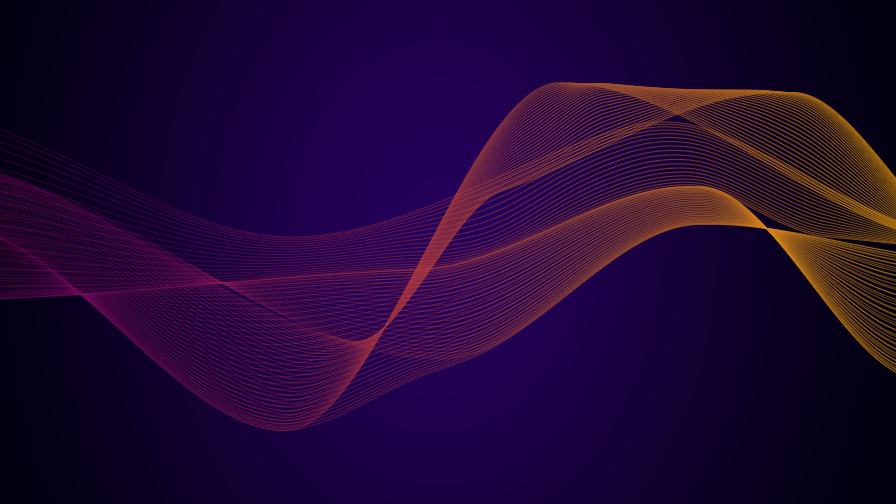
Give the GLSL for this background, as a Shadertoy shader.

```glsl
// Ribbons of fine threads twisting across a dark violet glow.
// Each ribbon blends between two edge curves built from smooth ramps;
// threads are drawn by slope-corrected distance and tinted from left to right.

#define THREAD_WIDTH 0.0021
#define OPACITY_LEFT 0.50
#define OPACITY_RIGHT 0.82
#define SHEERNESS 0.27
#define GLOW_CENTER vec2(0.870, 0.53)
#define GLOW_RADIUS 1.03
#define GLOW_COLOR vec3(0.142, 0.0, 0.35)
#define NIGHT_COLOR vec3(0.008, 0.0, 0.058)
#define MAGENTA vec3(0.55, 0.03, 0.42)
#define CORAL vec3(0.75, 0.24, 0.23)
#define AMBER vec3(0.82, 0.44, 0.14)
#define GOLD vec3(0.96, 0.63, 0.06)

// Edge curves: x holds two neighbouring positions, so the slope comes along.
vec2 ramp(float from, float to, vec2 x) {
    return smoothstep(from, to, x);
}

vec2 steepWave(vec2 x) {
    return 0.549 - 0.403 * ramp(-0.093, 0.567, x)
        + 0.690 * ramp(0.567, 1.111, x) - 0.324 * ramp(1.111, 1.944, x);
}

vec2 humpEdge(vec2 x) {
    return 0.676 - 0.363 * ramp(-0.139, 0.787, x)
        + 0.278 * ramp(0.694, 0.995, x) + 0.225 * ramp(0.833, 1.539, x)
        - 0.324 * ramp(1.574, 1.968, x);
}

vec2 middleRise(vec2 x) {
    return 0.405 + 0.0625 * ramp(-0.139, 0.972, x)
        + 0.162 * ramp(0.833, 1.366, x);
}

vec2 middleWave(vec2 x) {
    return middleRise(x) - 0.382 * ramp(1.389, 1.829, x);
}

vec2 lowerWave(vec2 x) {
    return 0.676 - 0.387 * ramp(-0.139, 0.868, x)
        + 0.266 * ramp(0.880, 1.389, x) - 0.069 * ramp(1.412, 1.921, x);
}

vec2 bottomWave(vec2 x) {
    return 0.549 - 0.403 * ramp(-0.093, 0.567, x)
        + 0.127 * ramp(0.556, 0.926, x) + 0.282 * ramp(0.856, 1.389, x)
        - 0.069 * ramp(1.412, 1.921, x);
}

vec2 veilTop(vec2 x) {
    return 0.780 - 0.250 * ramp(-0.185, 0.579, x)
        + 0.243 * ramp(0.579, 1.412, x) - 0.255 * ramp(1.250, 1.968, x);
}

vec2 veilBottom(vec2 x) {
    return middleRise(x) - 0.095 * ramp(1.366, 1.640, x)
        - 0.025 * ramp(1.550, 1.900, x);
}

// Bulges push the inner threads of a ribbon up or down.
vec2 crestBulge(vec2 x) {
    return 0.049 * ramp(1.05, 1.20, x) * (1.0 - ramp(1.50, 1.85, x));
}

vec2 veilBulge(vec2 x) {
    vec2 offset = (x - 0.98) / 0.13;
    return -0.027 * exp(-offset * offset);
}

// Share of the background left visible behind one ribbon of threads.
float ribbon(float y, vec2 edgeA, vec2 edgeB, vec2 bulge, int count,
             float stepX, float pixel, float opacity) {
    float visible = 1.0;
    float peak = opacity * min(1.0, THREAD_WIDTH / pixel);
    float reach = max(pixel, THREAD_WIDTH);
    for (int i = 0; i < count; i++) {
        float t = float(i) / float(count - 1);
        t = mix(t, smoothstep(0.0, 1.0, t), 0.5); // crowd threads at the edges
        vec2 thread = mix(edgeA, edgeB, t) + 4.0 * t * (1.0 - t) * bulge;
        float slope = (thread.y - thread.x) / stepX;
        float dist = abs(y - thread.x) * inversesqrt(1.0 + slope * slope);
        visible *= 1.0 - peak * max(0.0, 1.0 - dist / reach);
    }
    return mix(SHEERNESS, 1.0, visible);
}

vec3 threadColor(float x) {
    vec3 color = mix(MAGENTA, CORAL, smoothstep(0.15, 0.85, x));
    color = mix(color, AMBER, smoothstep(0.75, 1.25, x));
    return mix(color, GOLD, smoothstep(1.25, 1.75, x));
}

void mainImage(out vec4 fragColor, in vec2 fragCoord) {
    float pixel = 1.0 / iResolution.y;
    vec2 p = fragCoord * pixel;
    p.x *= 16.0 / 9.0 * iResolution.y / iResolution.x;

    // Background glow
    float glowDist = length((p - GLOW_CENTER) * vec2(1.0, 0.75));
    vec3 color = mix(GLOW_COLOR, NIGHT_COLOR,
                     smoothstep(0.0, GLOW_RADIUS, glowDist));

    // Four overlapping ribbons
    float stepX = 0.001;
    vec2 x = vec2(p.x, p.x + stepX);
    float opacity = mix(OPACITY_LEFT, OPACITY_RIGHT, smoothstep(0.0, 1.5, p.x));
    vec2 middle = middleWave(x);
    float visible = ribbon(p.y, veilTop(x), veilBottom(x), veilBulge(x), 19,
                           stepX, pixel, opacity * 0.8);
    visible *= ribbon(p.y, steepWave(x), humpEdge(x), crestBulge(x), 32,
                      stepX, pixel, opacity);
    visible *= ribbon(p.y, middle, bottomWave(x), vec2(0.0), 30,
                      stepX, pixel, opacity * 0.8);
    visible *= ribbon(p.y, middle, lowerWave(x), vec2(0.0), 22,
                      stepX, pixel, opacity * 0.65);

    fragColor = vec4(mix(threadColor(p.x), color, visible), 1.0);
}
```
